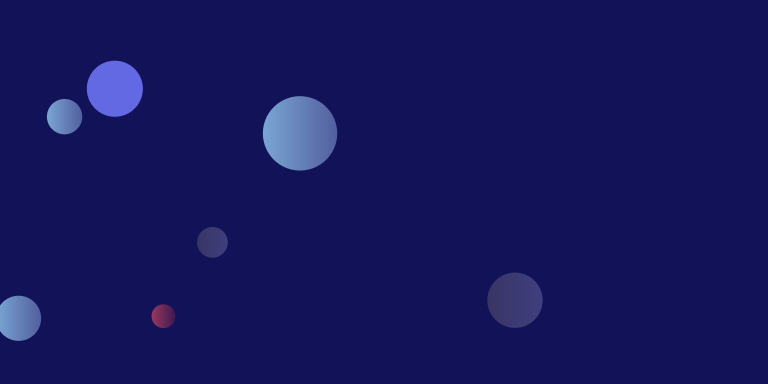
A WebGL 1 fragment shader for this background:

```glsl
precision highp float;

// Flat navy backdrop with a few soft-coloured discs gathered towards the left.
// A loop sets the discs along a damped wave with a little hashed jitter;
// each disc is an antialiased circle filled with a horizontal gradient.

#define DISC_COUNT 7
#define JITTER 0.02
#define NAVY vec3(0.07, 0.07, 0.35)
#define SKY_LEFT vec3(0.48, 0.65, 0.83)
#define SKY_RIGHT vec3(0.32, 0.37, 0.62)
#define DUSK_LEFT vec3(0.22, 0.21, 0.39)
#define DUSK_RIGHT vec3(0.25, 0.245, 0.50)
#define VIOLET vec3(0.39, 0.41, 0.89)
#define ROSE_LEFT vec3(0.60, 0.22, 0.36)
#define ROSE_RIGHT vec3(0.24, 0.10, 0.32)

uniform vec2 u_resolution;

float hash(float n) {
  return fract(sin(n * 12.9898 + 4.1414) * 43758.5453);
}

// Centre in units of canvas height: a damped, sinking wave, last disc far right.
vec2 discCenter(float rank) {
  float last = float(DISC_COUNT - 1);
  float x = 0.055 + 0.12 * rank + 0.558 * pow(rank / last, 8.0);
  float swing = 0.42 - 0.03 * rank;
  float y = 0.58 - 0.04 * rank + swing * cos(1.904 * (rank - 1.6));
  vec2 jitter = vec2(hash(rank), hash(rank + 17.0)) - 0.5;
  return vec2(x, y) + JITTER * jitter;
}

// Lays one gradient-filled disc over the colour below it.
vec3 paintDisc(vec3 below, vec2 offset, float radius, vec3 left, vec3 right) {
  float pixel = 1.0 / u_resolution.y;
  float cover = clamp(0.5 - (length(offset) - radius) / pixel, 0.0, 1.0);
  float across = clamp(0.5 + 0.5 * offset.x / radius, 0.0, 1.0);
  return mix(below, mix(left, right, across), cover);
}

void main() {
  vec2 position = gl_FragCoord.xy / u_resolution.y;
  vec3 color = NAVY;

  // Right to left, so that nearer discs overlap their right neighbours.
  for (int i = 0; i < DISC_COUNT; i++) {
    int order = DISC_COUNT - 1 - i;
    float rank = float(order);

    // Sky discs by default, with size growing away from the second one.
    float radius = 0.046 + 0.0127 * abs(rank - 1.0);
    vec3 left = SKY_LEFT;
    vec3 right = SKY_RIGHT;

    if (order == 2) {
      radius = 0.073;
      left = VIOLET;
      right = VIOLET;
    } else if (order == 3) {
      radius = 0.031;
      left = ROSE_LEFT;
      right = ROSE_RIGHT;
    } else if (order == 4 || order == 6) {
      radius = 0.040 + 0.016 * (rank - 4.0);
      left = DUSK_LEFT;
      right = DUSK_RIGHT;
    }

    vec2 offset = position - discCenter(rank);
    color = paintDisc(color, offset, radius, left, right);
  }

  gl_FragColor = vec4(color, 1.0);
}
```
